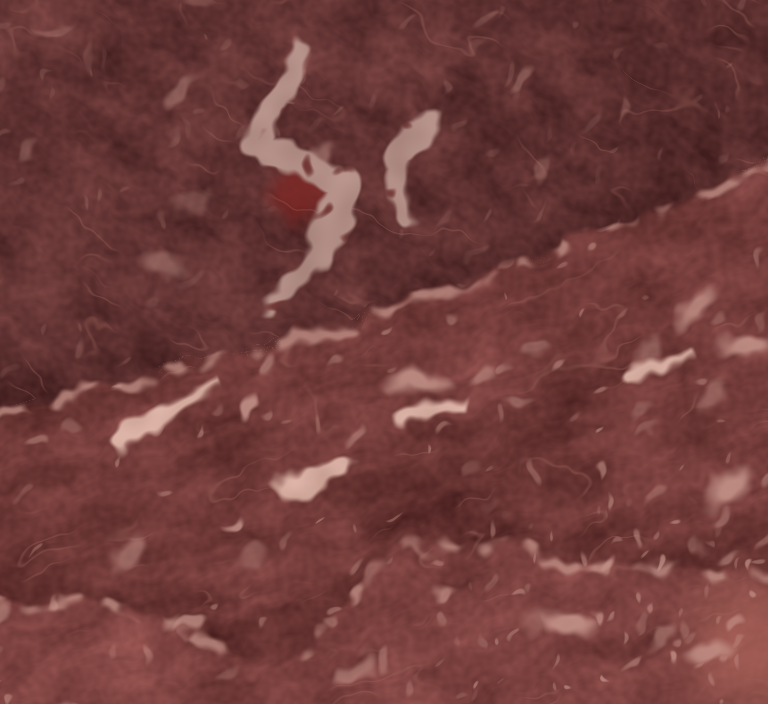
Give the GLSL for this texture, as a WebGL 1 fragment shader.

```glsl
precision highp float;
uniform vec2 u_resolution;

vec2 hash2(vec2 p) {
  return fract(sin(vec2(dot(p, vec2(127.1, 311.7)), dot(p, vec2(269.5, 183.3)))) * 43758.5);
}

float gradientAt(vec2 cell, vec2 offset) {
  float angle = 6.2832 * hash2(cell).x;
  return dot(vec2(cos(angle), sin(angle)), offset);
}

float noise(vec2 p) {
  vec2 i = floor(p), f = fract(p), e = vec2(1.0, 0.0);
  vec2 u = f * f * f * (f * (f * 6.0 - 15.0) + 10.0);
  float low = mix(gradientAt(i, f), gradientAt(i + e.xy, f - e.xy), u.x);
  float high = mix(gradientAt(i + e.yx, f - e.yx), gradientAt(i + e.xx, f - e.xx), u.x);
  return mix(low, high, u.y);
}

float fbm(vec2 p) {
  float sum = 0.0, amp = 0.5;
  for (int i = 0; i < 4; i++) {
    sum += amp * noise(p);
    p = p * 2.03 + 17.3;
    amp *= 0.55;
  }
  return sum;
}

vec2 turn(vec2 p, float a) {
  return vec2(cos(a) * p.x + sin(a) * p.y, cos(a) * p.y - sin(a) * p.x);
}

// Distance to a segment whose radius runs from ra to rb
float taper(vec2 p, vec2 a, vec2 b, float ra, float rb) {
  vec2 ab = b - a;
  float t = clamp(dot(p - a, ab) / dot(ab, ab), 0.0, 1.0);
  return length(p - a - ab * t) - mix(ra, rb, t);
}

// Scattered elongated fat flecks, one candidate per cell
float flecks(vec2 p, float cells, float density, float slant) {
  vec2 q = p * cells, base = floor(q);
  float mask = 0.0;
  for (int j = -1; j <= 1; j++) {
    for (int i = -1; i <= 1; i++) {
      vec2 cell = base + vec2(float(i), float(j));
      vec2 shape = hash2(cell + 57.0), pick = hash2(cell + 91.0);
      vec2 d = turn(q - cell - hash2(cell), slant + 1.4 * (shape.x - 0.5));
      float size = mix(0.09, 0.25, shape.y * shape.y);
      float spot = 1.0 - smoothstep(size * 0.35, size, length(d / vec2(2.2, 1.0)));
      mask = max(mask, spot * step(pick.x, density) * mix(0.35, 1.0, pick.y));
    }
  }
  return mask;
}

float rim(float d) {
  return 1.0 - smoothstep(0.002, 0.013, abs(d + 0.006));
}

void main() {
  vec2 p = gl_FragCoord.xy / u_resolution.y;
  vec2 w = p + 0.022 * vec2(noise(p * 13.0), noise(p * 13.0 + 40.0))
             + 0.012 * vec2(noise(p * 37.0 + 9.0), noise(p * 37.0 + 71.0));

  // Large cuts: the diagonal seam and the lower slab
  float seam = w.y - (0.42 + 0.2 * w.x + 0.11 * w.x * w.x);
  float slabTop = 0.15 - 0.09 * smoothstep(0.1, 0.42, w.x)
    + 0.17 * smoothstep(0.4, 0.58, w.x) - 0.04 * smoothstep(0.65, 1.0, w.x);
  float ledge = w.y - slabTop;
  float upper = smoothstep(-0.009, 0.009, seam);
  float slab = 1.0 - smoothstep(-0.009, 0.009, ledge);
  float right = smoothstep(0.5, 0.9, p.x);

  // Muscle tone: grain, mottling and folds
  float grain = mix(fbm(turn(w, 0.35) * vec2(8.0, 24.0)),
                    fbm(turn(w, -0.5) * vec2(11.0, 20.0) + 30.0), upper);
  float tone = mix(0.64, 0.32, upper) + 0.14 * slab + 0.95 * grain
    + 0.9 * fbm(p * 8.0 + 5.0) + 0.28 * noise(p * 85.0);
  tone -= upper * (0.2 * right + 0.22 * exp(-14.0 * max(seam, 0.0)));
  tone -= 0.4 * (1.0 - slab) * exp(-15.0 * max(ledge, 0.0));
  float fold = taper(w, vec2(0.85, 0.46), vec2(0.57, 0.27), 0.005, 0.02);
  tone -= 0.3 * (1.0 - smoothstep(0.0, 0.07, fold));
  vec3 color = mix(vec3(0.34, 0.16, 0.155), vec3(0.52, 0.28, 0.27), clamp(tone, -0.4, 1.5));
  color += vec3(-0.012, 0.004, 0.008) * upper;
  color = mix(color, vec3(0.70, 0.41, 0.37), 0.6 * (1.0 - smoothstep(0.02, 0.16, length(w - vec2(1.07, 0.08)))));
  color = mix(color, vec3(0.48, 0.13, 0.12), 0.7 * (1.0 - smoothstep(0.01, 0.06, length(w - vec2(0.43, 0.72)))));

  // Fine pale fibres and broken rims
  float hair = 1.0 - smoothstep(0.0, 0.05, abs(noise(turn(w, -0.5 + 0.9 * (1.0 - upper)) * vec2(7.0, 21.0))));
  color = mix(color, vec3(0.62, 0.39, 0.36), 0.35 * hair * smoothstep(0.05, 0.35, noise(p * 11.0 + 7.0)));
  float edge = max(rim(seam), rim(ledge)) * smoothstep(-0.12, 0.3, noise(p * 28.0));
  color = mix(color, vec3(0.76, 0.57, 0.53), 0.75 * edge);

  // Scattered flecks, denser below the seam and upright in the slab
  float sparse = flecks(w, 9.0, mix(0.42, 0.16, upper), 0.5) * mix(0.85, 0.5, upper);
  float small = flecks(w + 3.0, 23.0, 0.32, 0.9) * mix(0.55, 0.22, upper);
  float upright = flecks(w + 8.0, 26.0, 0.6, 1.4) * 0.7 * right * (1.0 - smoothstep(0.2, 0.32, p.y));
  color = mix(color, vec3(0.79, 0.60, 0.56), max(sparse, max(small, upright)));

  // Thick fat veins
  float vein = taper(w, vec2(0.425, 0.936), vec2(0.361, 0.795), 0.013, 0.022);
  vein = min(vein, taper(w, vec2(0.361, 0.795), vec2(0.489, 0.738), 0.021, 0.022));
  vein = min(vein, taper(w, vec2(0.489, 0.738), vec2(0.453, 0.639), 0.025, 0.022));
  vein = min(vein, taper(w, vec2(0.453, 0.639), vec2(0.385, 0.56), 0.021, 0.006));
  vein = min(vein, taper(w, vec2(0.615, 0.835), vec2(0.567, 0.787), 0.013, 0.023));
  vein = min(vein, taper(w, vec2(0.567, 0.787), vec2(0.584, 0.695), 0.017, 0.011));
  vec3 veinColor = vec3(0.69, 0.55, 0.52) + 0.07 * noise(p * 22.0);
  veinColor = mix(veinColor, vec3(0.45, 0.22, 0.21), smoothstep(0.3, 0.5, noise(p * 31.0 + 3.0)));
  color = mix(color, veinColor, 1.0 - smoothstep(-0.005, 0.005, vein));

  // Brighter lumps of fat below the seam
  float lump = taper(w, vec2(0.41, 0.312), vec2(0.49, 0.336), 0.019, 0.016);
  lump = min(lump, taper(w, vec2(0.175, 0.372), vec2(0.31, 0.46), 0.017, 0.004));
  lump = min(lump, taper(w, vec2(0.892, 0.462), vec2(0.98, 0.502), 0.011, 0.005));
  lump = min(lump, taper(w, vec2(0.57, 0.41), vec2(0.65, 0.425), 0.012, 0.007));
  color = mix(color, vec3(0.83, 0.67, 0.62) + 0.08 * noise(p * 25.0), 1.0 - smoothstep(-0.006, 0.005, lump));

  gl_FragColor = vec4(color, 1.0);
}
```
